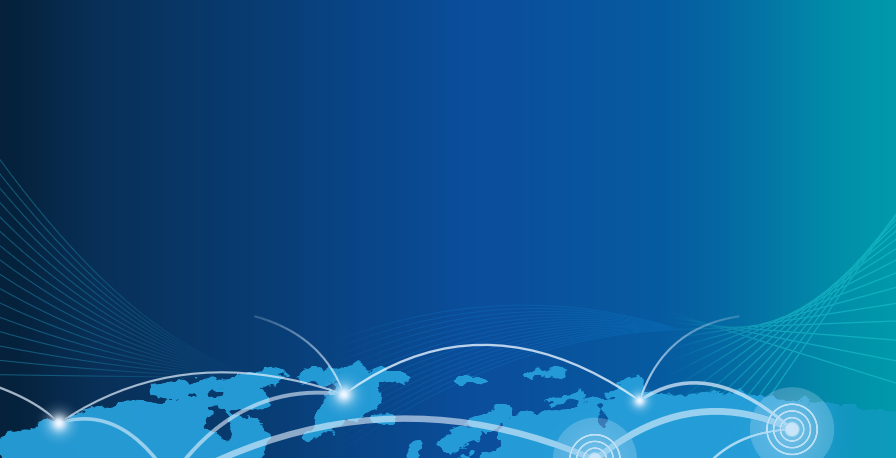
Reproduce this background procedurally as a Shadertoy shader.

```glsl
// Blue-to-teal backdrop with fans of fine curves and a world map along the
// bottom. Land is a noisy union of tapered capsules; light arcs are sampled
// Bezier curves joining glowing nodes. One unit is 1% of the canvas width.

const vec3 WHITE = vec3(0.90, 0.95, 1.0);
const vec3 LAND = vec3(0.15, 0.63, 0.86);

float hash(vec2 p) {
    p = fract(p * vec2(0.1031, 0.1137));
    p += dot(p, p.yx + 33.33);
    return fract((p.x + p.y) * p.x * 17.0);
}

float noise(vec2 p) {
    vec2 i = floor(p), f = fract(p);
    f = f * f * (3.0 - 2.0 * f);
    return mix(mix(hash(i), hash(i + vec2(1, 0)), f.x),
               mix(hash(i + vec2(0, 1)), hash(i + vec2(1, 1)), f.x), f.y);
}

float fbm(vec2 p) {
    float sum = 0.0, amp = 0.53;
    for (int i = 0; i < 4; i++) {
        sum += amp * noise(p);
        p = p * 2.1 + 7.3;
        amp *= 0.5;
    }
    return sum;
}

// Antialiased coverage, positive inside
float cover(float inside, float px) { return clamp(inside / px + 0.5, 0.0, 1.0); }

// Depth inside a capsule whose radius runs from ra to rb
float taper(vec2 p, vec2 a, vec2 b, float ra, float rb) {
    vec2 ab = b - a;
    float t = clamp(dot(p - a, ab) / dot(ab, ab), 0.0, 1.0);
    return mix(ra, rb, t) - length(p - a - ab * t);
}

vec3 backdrop(float x) {
    vec3 c = mix(vec3(0.02, 0.13, 0.23), vec3(0.03, 0.18, 0.33), smoothstep(0.0, 11.0, x));
    c = mix(c, vec3(0.03, 0.25, 0.48), clamp((x - 9.0) / 25.0, 0.0, 1.0));
    c = mix(c, vec3(0.04, 0.305, 0.61), clamp((x - 33.0) / 20.0, 0.0, 1.0));
    c = mix(c, vec3(0.02, 0.37, 0.63), clamp((x - 56.0) / 22.0, 0.0, 1.0));
    return mix(c, vec3(0.0, 0.60, 0.67), smoothstep(73.0, 102.0, x));
}

// Three fans: falling curves, a low swell, and tangents of a parabola
vec3 addFans(vec3 col, vec2 p, float px) {
    float fall = 0.0, swell = 0.0, rise = 0.0;
    float t = max(1.0 - p.x / 32.0, 0.001), u = 76.0 - p.x;
    for (int i = 0; i < 16; i++) {
        float n = float(i);
        float drop = 24.3 - 1.6 * n;
        float slope = drop * 0.056 * pow(t, 0.8);
        float d = abs(p.y - 9.0 - drop * pow(t, 1.8)) / sqrt(1.0 + slope * slope);
        fall = max(fall, cover(0.06 - d, px));
        d = abs(p.y - 14.3 - u * (0.315 - 0.022 * n - 0.009 * u));
        swell = max(swell, cover(0.06 - d, px));
        float s = -4.0 + 1.5 * n;
        slope = 0.078 * s;
        d = abs(p.y - 14.6 - 0.039 * s * s - slope * (p.x - 82.0 - s));
        rise = max(rise, cover(0.07 - d / sqrt(1.0 + slope * slope), px));
    }
    col = mix(col, vec3(0.10, 0.52, 0.66), fall * 0.55 * (1.0 - smoothstep(4.0, 29.0, p.x)));
    float swellMask = smoothstep(34.0, 50.0, p.x) * (1.0 - smoothstep(74.0, 77.0, p.x));
    col = mix(col, vec3(0.04, 0.46, 0.78), swell * 0.35 * swellMask);
    return mix(col, vec3(0.10, 0.76, 0.80), rise * 0.6 * smoothstep(73.0, 88.0, p.x));
}

float landDepth(vec2 p) {
    // North America, its islands and inland bay
    float d = max(taper(p, vec2(1, 1), vec2(16, 2.7), 1.7, 4.1), taper(p, vec2(16, 3), vec2(27, 2), 3.6, 2.8));
    d = max(d, taper(p, vec2(17, 7.3), vec2(31, 9), 0.7, 0.9));
    d = max(d, taper(p, vec2(21, 6.2), vec2(29, 6.5), 0.7, 1.1));
    d = min(d, -taper(p, vec2(24.5, 4.2), vec2(25.5, 2.6), 1.3, 0.7));
    // Greenland, Iceland and Britain
    d = max(d, taper(p, vec2(34, 9), vec2(45, 9.2), 0.8, 0.7));
    d = max(d, taper(p, vec2(39.8, 7.4), vec2(34.8, 2.4), 2.8, 0.6));
    d = max(d, taper(p, vec2(41.8, 4.4), vec2(43.3, 4.4), 0.5, 0.5));
    d = max(d, taper(p, vec2(45.8, 0.2), vec2(46.6, 1.6), 0.6, 0.4));
    // Europe and northern Asia
    d = max(d, taper(p, vec2(50.3, 1.4), vec2(56, 5), 1.1, 0.9));
    d = max(d, taper(p, vec2(52, -1), vec2(60, 0), 1.3, 2.0));
    d = max(d, taper(p, vec2(58.5, 2), vec2(70, 3.3), 2.8, 3.7));
    d = max(d, taper(p, vec2(70, 3.3), vec2(84, 3), 4.0, 4.2));
    d = max(d, taper(p, vec2(84, 3), vec2(102, 1.5), 4.2, 3.3));
    d = max(d, taper(p, vec2(68, 7), vec2(71, 8.1), 0.6, 1.0));
    d = min(d, -taper(p, vec2(53, 0.3), vec2(54, 2.4), 0.5, 0.4));
    d = min(d, -taper(p, vec2(67, 5.8), vec2(67.4, 3.4), 0.6, 0.2));
    // Arctic islands
    d = max(d, taper(p, vec2(61.5, 5.8), vec2(64.5, 7.3), 0.5, 0.4));
    d = max(d, taper(p, vec2(51.3, 8.7), vec2(54, 8.8), 0.5, 0.3));
    d = max(d, taper(p, vec2(59, 9.3), vec2(62.5, 9.4), 0.3, 0.3));
    return d + 1.8 * (fbm(p * vec2(0.8, 1.2)) - 0.5);
}

// Bezier stroke; alpha runs from fade.x to fade.y
float arc(vec2 p, vec2 a, vec2 c, vec2 b, float width, vec2 fade, float px) {
    float best = -1e3, along = 0.0;
    vec2 last = a;
    for (int i = 1; i <= 20; i++) {
        float t = float(i) / 20.0;
        vec2 q = mix(mix(a, c, t), mix(c, b, t), t);
        float d = taper(p, last, q, width, width);
        if (d > best) { best = d; along = t; }
        last = q;
    }
    return cover(best, px) * mix(fade.x, fade.y, along);
}

float node(vec2 p, vec2 c, float r) {
    float d = length(p - c) / r;
    return 0.9 * exp(-d * d * 2.2) + 0.15 * (1.0 - smoothstep(0.6, 2.0, d));
}

// Halo disc with concentric rings
float beacon(vec2 p, vec2 c, float px) {
    float d = length(p - c), a = 0.22 * cover(4.7 - d, px) + 0.2 * exp(-d * d * 0.15);
    for (int i = 0; i < 3; i++)
        a = max(a, 0.8 * cover(0.12 - abs(d - 1.3 - 0.75 * float(i)), px));
    return max(a, 0.85 * (1.0 - smoothstep(0.6, 1.2, d)));
}

void mainImage(out vec4 fragColor, in vec2 fragCoord) {
    float px = 100.0 / iResolution.x;
    vec2 p = fragCoord * px;
    vec3 col = addFans(backdrop(p.x), p, px);
    float landAlpha = 0.93 - 0.6 * smoothstep(86.0, 98.0, p.x);
    col = mix(col, LAND, cover(landDepth(p), px) * landAlpha);
    // Nodes and the arcs between them
    vec2 west = vec2(6.6, 3.9), north = vec2(38.4, 7.1), east = vec2(71.4, 6.4);
    vec2 hub = vec2(66.4, -0.2), port = vec2(88.4, 3.2), even = vec2(0.7);
    float a = arc(p, vec2(-1, 8.2), vec2(4, 6.5), west, 0.13, even, px);
    a = max(a, arc(p, west, vec2(20.5, 13.3), north, 0.12, even, px));
    a = max(a, arc(p, north, vec2(36, 13.7), vec2(28.5, 15.8), 0.12, vec2(0.8, 0.2), px));
    a = max(a, arc(p, north, vec2(54, 18.5), east, 0.13, vec2(0.8), px));
    a = max(a, arc(p, east, vec2(74, 14.5), vec2(82.4, 15.8), 0.12, vec2(0.8, 0.2), px));
    a = max(a, arc(p, east, vec2(79, 11.6), port, 0.2, even, px));
    a = max(a, arc(p, hub, vec2(77, 8.5), port, 0.38, vec2(0.6), px));
    a = max(a, arc(p, vec2(24, -0.4), vec2(45, 9.1), hub, 0.36, vec2(0.6), px));
    a = max(a, arc(p, vec2(20.8, 0), vec2(28, 8.5), north, 0.22, vec2(0.6), px));
    a = max(a, arc(p, west, vec2(12.5, 5.8), vec2(17.3, 0), 0.2, vec2(0.6), px));
    a = max(a, arc(p, vec2(79.7, 0), vec2(83, 3), port, 0.14, even, px));
    a = max(a, max(node(p, west, 1.4), max(node(p, north, 1.4), node(p, east, 1.0))));
    a = max(a, max(beacon(p, port, px), beacon(p, hub, px)));
    fragColor = vec4(mix(col, WHITE, a), 1.0);
}
```
